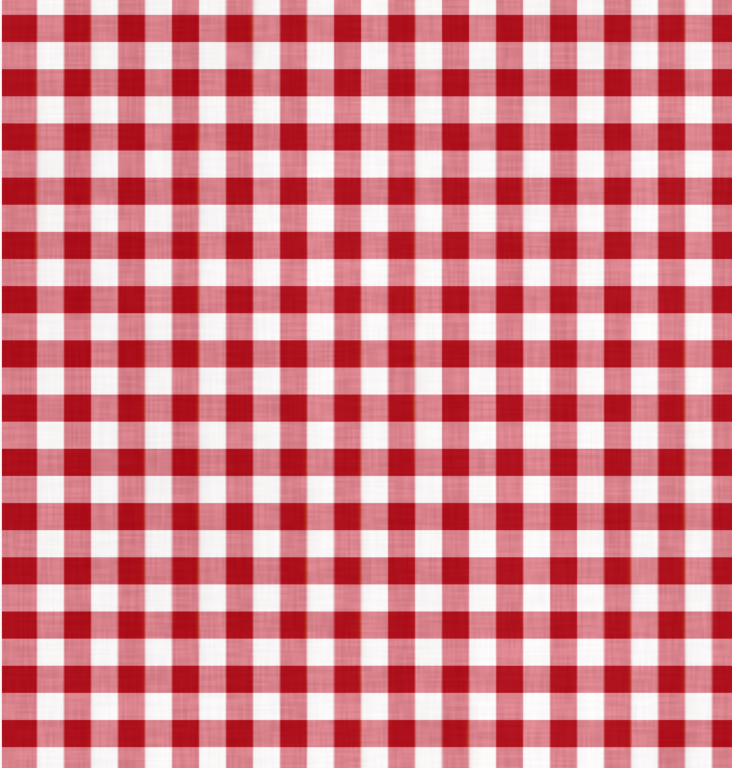
This pattern is drawn by a Shadertoy shader. Its source:

```glsl
// Red and white gingham cloth with fine thread grain and softly bled column edges.

float hash(vec2 p) {
    p = fract(p * vec2(0.1031, 0.1137));
    p += dot(p, p.yx + 33.33);
    return fract((p.x + p.y) * p.x * 43.7);
}

float noise(vec2 p) {
    vec2 cell = floor(p), f = fract(p);
    f = f * f * (3.0 - 2.0 * f);
    return mix(mix(hash(cell), hash(cell + vec2(1, 0)), f.x),
               mix(hash(cell + vec2(0, 1)), hash(cell + vec2(1, 1)), f.x), f.y);
}

// Coverage of a band of half a repeat, from the signed offset to its centre.
float band(float offset, float softness) {
    return 1.0 - smoothstep(-softness, softness, abs(offset) - 0.25);
}

void mainImage(out vec4 fragColor, in vec2 fragCoord) {
    // Height units, measured from the top left corner.
    vec2 p = vec2(fragCoord.x, iResolution.y - fragCoord.y) / iResolution.y;
    float pixel = 1.0 / iResolution.y;

    // Repeats, with band centres on whole numbers.
    vec2 grid = p * vec2(14.22, 14.16) - vec2(0.435, 0.525);
    vec2 id = floor(grid + 0.5);
    vec2 offset = grid - id;
    float aa = 14.2 * pixel * 0.75;

    // Column dye bleeds unevenly; rows stay crisp.
    float bleed = noise(vec2(id.x * 7.3 + 20.0, p.y * 4.0 + 3.0));
    float column = band(offset.x, max(aa, 0.016 + 0.03 * bleed));
    float row = band(offset.y, max(aa, 0.016));

    // The first column runs out to the selvage.
    column = max(column, 1.0 - smoothstep(0.025, 0.025 + pixel, p.x));

    // Woven colour from the two crossing bands.
    vec3 white = vec3(0.975, 0.97, 0.968);
    vec3 pink = vec3(0.85, 0.51, 0.55);
    vec3 red = vec3(0.68, 0.065, 0.105);
    vec3 color = mix(mix(white, pink, column), mix(pink, red, column), row);

    // Faint shadow and pink stain just right of some columns.
    float side = offset.x - 0.25;
    float fold = smoothstep(0.0, 0.03, side) * exp(-max(side, 0.0) * 14.0);
    color -= vec3(0.05, 0.08, 0.075) * fold * bleed * (1.0 - column) * (1.0 - row);

    // Warm rim on the right edge of red checks.
    float rim = smoothstep(0.17, 0.25, offset.x) * smoothstep(0.45, 0.8, bleed);
    color += vec3(0.05, 0.11, -0.02) * rim * column * row;

    // Thread grain, strongest where one dyed band crosses white.
    float weft = noise(vec2(p.x * 30.0, p.y * 330.0) + 11.0) - 0.5;
    float warp = noise(vec2(p.x * 330.0, p.y * 30.0) + 47.0) - 0.5;
    float halfTone = abs(column - row);
    color += (weft + warp) * mix(0.018, 0.05, halfTone);

    // Broad uneven fading.
    color += 0.025 * (noise(p * vec2(9.0, 3.0) + 5.0) - 0.5);

    // Bare strip at the left edge.
    color = mix(white, color, smoothstep(0.0015, 0.0015 + 1.5 * pixel, p.x));

    fragColor = vec4(clamp(color, 0.0, 1.0), 1.0);
}
```
